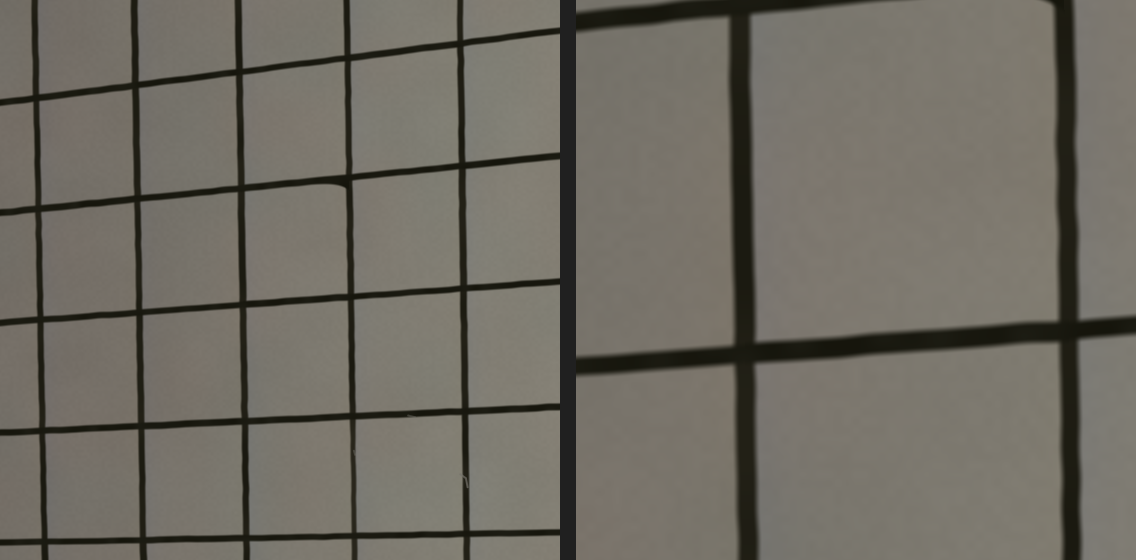
Left, the full canvas; right, a detail of the centre.
Write a three.js fragment shader that draws this pattern.

```glsl
varying vec2 vUv;

float hash(vec2 p) {
  return fract(sin(dot(p, vec2(127.1, 311.7))) * 43758.5453);
}

float noise(vec2 p) {
  vec2 i = floor(p);
  vec2 f = fract(p);
  f = f * f * (3.0 - 2.0 * f);
  return mix(mix(hash(i), hash(i + vec2(1.0, 0.0)), f.x),
             mix(hash(i + vec2(0.0, 1.0)), hash(i + vec2(1.0, 1.0)), f.x), f.y);
}

float segmentDistance(vec2 p, vec2 a, vec2 b) {
  vec2 ab = b - a;
  return length(p - a - ab * clamp(dot(p - a, ab) / dot(ab, ab), 0.0, 1.0));
}

float scratch(vec2 p, vec2 a, vec2 b) {
  return 1.0 - smoothstep(0.0005, 0.003, segmentDistance(p, a, b));
}

float jointMask(float dist, float halfWidth) {
  return 1.0 - smoothstep(halfWidth - 0.0026, halfWidth + 0.0026, dist);
}

void main() {
  vec2 uv = vUv;

  // Perspective grid: columns widen to the right, rows fan out
  float leanX = uv.x - mix(0.019, 0.011, uv.x) * (1.0 - uv.y);
  float columnPitch = sqrt(0.0302 + 0.01616 * (leanX - 0.0612));
  float rowPitch = mix(0.1963, 0.224, uv.x);
  vec2 pitch = vec2(columnPitch, rowPitch);
  vec2 grid = vec2((columnPitch - 0.1738) / 0.00808,
                   (uv.y - mix(0.031, 0.0495, uv.x)) / rowPitch);
  vec2 cell = floor(grid);
  vec2 line = floor(grid + 0.5);
  vec2 across = (grid - line) * pitch;

  // Uneven joint edges, with a width that changes per segment
  vec2 wobble = vec2(noise(vec2(line.x * 17.0, uv.y * 55.0)),
                     noise(vec2(uv.x * 45.0, line.y * 23.0 + 7.0))) - 0.5;
  vec2 halfWidth = vec2(0.0052 + 0.0011 * hash(vec2(line.x, cell.y)),
                        0.0053 + 0.0009 * hash(vec2(cell.x, line.y + 9.0)));
  vec2 dist = abs(across + 0.0012 * wobble);

  // One column joint thins out near the bottom
  float worn = (1.0 - step(0.5, abs(line.x - 3.0))) * (1.0 - smoothstep(0.21, 0.26, uv.y));
  halfWidth.x -= 0.001 * worn;
  float vertical = jointMask(dist.x, halfWidth.x);
  float horizontal = jointMask(dist.y, halfWidth.y);

  // Rounded tile corner filled with grout
  vec2 corner = (grid - 3.0) * pitch;
  float fillet = 0.0055 + 0.018 * exp(min(corner.x, 0.0) / 0.02);
  float chip = jointMask(abs(corner.y), fillet)
             * (1.0 - step(0.0, corner.x)) * (1.0 - step(0.0, corner.y));
  horizontal = max(horizontal, chip);

  // Tile glaze: light from the lower right, soft mottling and grain
  vec3 tile = mix(vec3(0.452, 0.430, 0.400), vec3(0.512, 0.500, 0.458),
                  smoothstep(-0.1, 1.05, uv.x + 0.12 * (0.5 - uv.y)));
  tile += 0.008 * (hash(cell + 3.0) - 0.5);
  tile += 0.014 * (noise(uv * 14.0) - 0.5);
  tile += 0.012 * (noise(uv * 190.0) - 0.5);
  tile += vec3(0.012, -0.004, -0.006) * (noise(uv * 9.0 + 31.0) - 0.5);

  // Cool fringe on the right of each column joint, warm on the left
  float fringe = exp(-abs(across.x) / 0.018);
  tile += fringe * mix(vec3(0.006, 0.002, -0.012), vec3(-0.022, -0.008, 0.022),
                       step(0.0, across.x));

  // Grout, paler in the column joints
  vec3 darkGrout = vec3(0.082, 0.080, 0.045);
  vec3 paleGrout = vec3(0.155, 0.145, 0.105);
  float fade = 0.25 + 0.5 * noise(vec2(line.x * 5.0, uv.y * 20.0)) + 0.45 * worn;
  vec3 color = mix(tile, mix(darkGrout, paleGrout, fade), vertical);
  color = mix(color, darkGrout + 0.03 * noise(uv * 60.0), horizontal);

  // Pale scuffs on the lower joints
  float scuff = max(scratch(uv, vec2(0.822, 0.153), vec2(0.832, 0.146)),
                    scratch(uv, vec2(0.832, 0.146), vec2(0.835, 0.130)));
  scuff = max(scuff, 0.6 * scratch(uv, vec2(0.729, 0.258), vec2(0.741, 0.255)));
  scuff = max(scuff, 0.6 * scratch(uv, vec2(0.632, 0.195), vec2(0.634, 0.188)));
  color = mix(color, vec3(0.46, 0.45, 0.42), 0.7 * scuff);

  gl_FragColor = vec4(color, 1.0);
}
```
